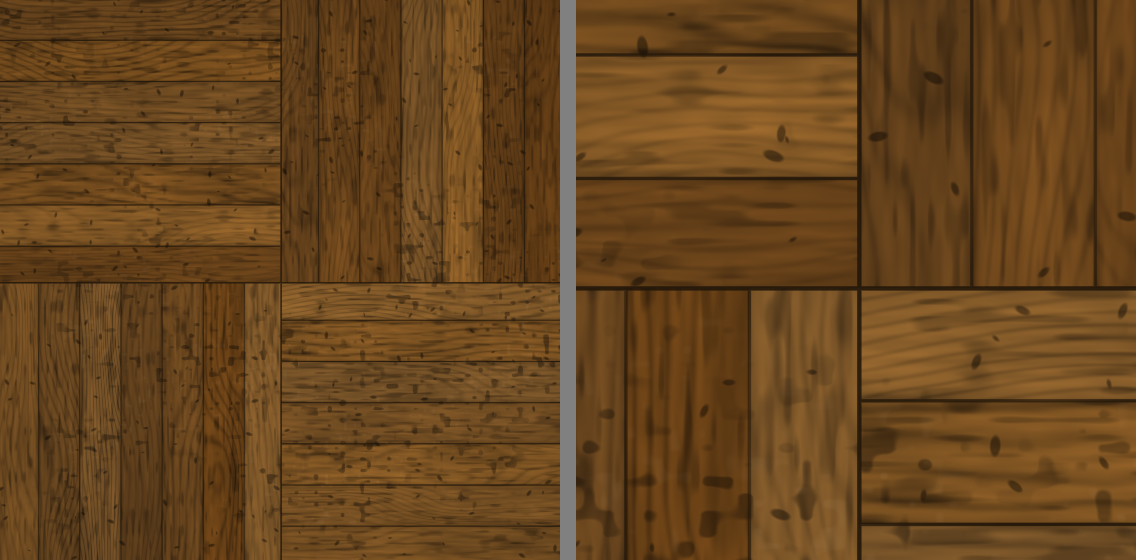
Left: the whole. Right: its middle third, enlarged.
Write a WebGL 1 fragment shader that draws this texture.

```glsl
precision highp float;
uniform vec2 u_resolution;

#define BLOCKS 2.0
#define STRIPS 6.8
#define EDGE_TRIM 0.09
#define CENTER vec2(0.502, 0.495)
#define SEAM_HALF 0.0010
#define JOINT_HALF 0.0013
#define DARK_OAK vec3(0.325, 0.205, 0.075)
#define LIGHT_OAK vec3(0.505, 0.365, 0.180)
#define SEAM_COLOR vec3(0.130, 0.085, 0.035)
#define GRAIN 0.26
#define WEAR 0.42

float hash(vec2 p) {
  return fract(sin(dot(p, vec2(127.1, 311.7))) * 43758.5453);
}

float noise(vec2 p) {
  vec2 i = floor(p), f = fract(p);
  f = f * f * (3.0 - 2.0 * f);
  return mix(mix(hash(i), hash(i + vec2(1.0, 0.0)), f.x),
             mix(hash(i + vec2(0.0, 1.0)), hash(i + vec2(1.0, 1.0)), f.x), f.y);
}

float fbm(vec2 p) {
  float sum = 0.0, gain = 0.5;
  for (int i = 0; i < 4; i++) {
    sum += gain * noise(p);
    p = p * 2.03 + 17.3;
    gain *= 0.5;
  }
  return sum / 0.9375;
}

float lineMask(float dist, float halfWidth, float pixel) {
  return 1.0 - smoothstep(halfWidth - pixel, halfWidth + pixel, dist);
}

// Oak strip: x runs along the fibres, y across in strip widths
vec3 oak(vec2 p, vec2 id, float rightSide) {
  float tone = hash(id + 3.1);
  float warmth = mix(hash(id + 8.7), 0.85, 0.45 * rightSide);
  float figure = hash(id + 5.3);
  vec2 q = p + vec2(hash(id), hash(id + 1.9)) * 60.0;

  vec3 color = mix(DARK_OAK, LIGHT_OAK, mix(0.55, tone, 0.65 + 0.2 * rightSide));
  color *= mix(vec3(0.97, 1.0, 1.16), vec3(1.06, 0.97, 0.76), warmth);

  // Growth rings, drifting and bending along the strip
  float bend = noise(q * vec2(2.2, 0.9)) * 1.3 + (figure - 0.5) * p.x * 0.9;
  float rings = 0.5 + 0.5 * sin(6.2832 * (p.y + bend) * mix(4.0, 7.5, figure)
                                + 3.0 * noise(q * vec2(9.0, 5.0)));
  float fibre = noise(q * vec2(7.0, 17.0)) * 0.6 + noise(q * vec2(26.0, 21.0)) * 0.4;
  float pores = smoothstep(0.58, 0.9, noise(q * vec2(18.0, 14.0) + 31.0));
  float cloud = fbm(q * vec2(3.5, 1.6));

  float shade = 1.05 + GRAIN * (fibre - 0.5) + 0.32 * (cloud - 0.5);
  shade -= GRAIN * mix(0.25, 0.85, hash(id + 6.4)) * rings * rings * rings;
  shade -= 0.22 * pores;
  return color * shade;
}

// Small dents, one possible in each cell of a jittered grid
float dents(vec2 uv, float cells, float pixel) {
  vec2 g = uv * cells, base = floor(g);
  float mask = 0.0;
  for (int y = -1; y <= 1; y++) {
    for (int x = -1; x <= 1; x++) {
      vec2 c = base + vec2(float(x), float(y));
      vec2 d = g - c - vec2(hash(c), hash(c + 41.7));
      float angle = 6.2832 * hash(c + 12.4);
      vec2 axis = vec2(cos(angle), sin(angle));
      d = vec2(dot(d, axis) * 0.5, dot(d, vec2(-axis.y, axis.x)));
      float radius = mix(0.025, 0.075, hash(c + 23.6));
      float soft = max(pixel * cells, 0.02);
      float spot = 1.0 - smoothstep(radius - soft, radius + soft, length(d));
      mask = max(mask, spot * step(0.55, hash(c + 77.0)));
    }
  }
  return mask;
}

void main() {
  vec2 uv = gl_FragCoord.xy / u_resolution;
  float pixel = 0.75 / min(u_resolution.x, u_resolution.y);

  // Checkerboard of blocks with alternating direction
  vec2 p = (uv - CENTER) * BLOCKS;
  vec2 block = clamp(floor(p), -1.0, 0.0);
  vec2 local = p - block;
  bool horizontal = mod(block.x + block.y, 2.0) > 0.5;
  vec2 along = horizontal ? vec2(local.x, 1.0 - local.y) : vec2(local.y, local.x);

  // Strips, with the outer ones trimmed
  float s = along.y * STRIPS + EDGE_TRIM;
  float strip = clamp(floor(s), 0.0, 6.0);
  vec2 id = vec2(strip, 0.0) + block * vec2(13.0, 29.0) + 50.0;
  vec3 color = oak(vec2(along.x, s - strip), id, block.x + 1.0);

  // Scuffs, dents and pale rubbed patches
  float worn = smoothstep(0.42, 0.72, fbm(uv * 8.0 + 4.0));
  float scuff = smoothstep(0.70, 0.88, noise(uv * vec2(85.0, 100.0))) * worn;
  color *= 1.0 - WEAR * max(scuff * 0.8, dents(uv, 24.0, pixel));
  color += 0.025 * smoothstep(0.72, 0.95, noise(uv * 120.0 + 9.0)) * worn;

  // Seams between strips, then joints between blocks
  float nearest = clamp(floor(s + 0.5), 1.0, 6.0);
  float seamDist = abs(s - nearest) / (STRIPS * BLOCKS);
  float seam = lineMask(seamDist, SEAM_HALF, pixel);
  seam *= (horizontal ? 0.85 : 0.7) * mix(0.75, 1.1, noise(vec2(along.x * 9.0, nearest + id.y)));
  float joint = lineMask(min(abs(p.x), abs(p.y)) / BLOCKS, JOINT_HALF, pixel);
  color *= 1.0 - 0.18 * exp(-seamDist * 260.0);
  color = mix(color, SEAM_COLOR, clamp(max(seam, 0.9 * joint), 0.0, 1.0));

  // Soft falloff of light toward the corners
  vec2 fromCenter = uv - 0.5;
  color *= 1.04 - 0.28 * dot(fromCenter, fromCenter);
  gl_FragColor = vec4(color, 1.0);
}
```
